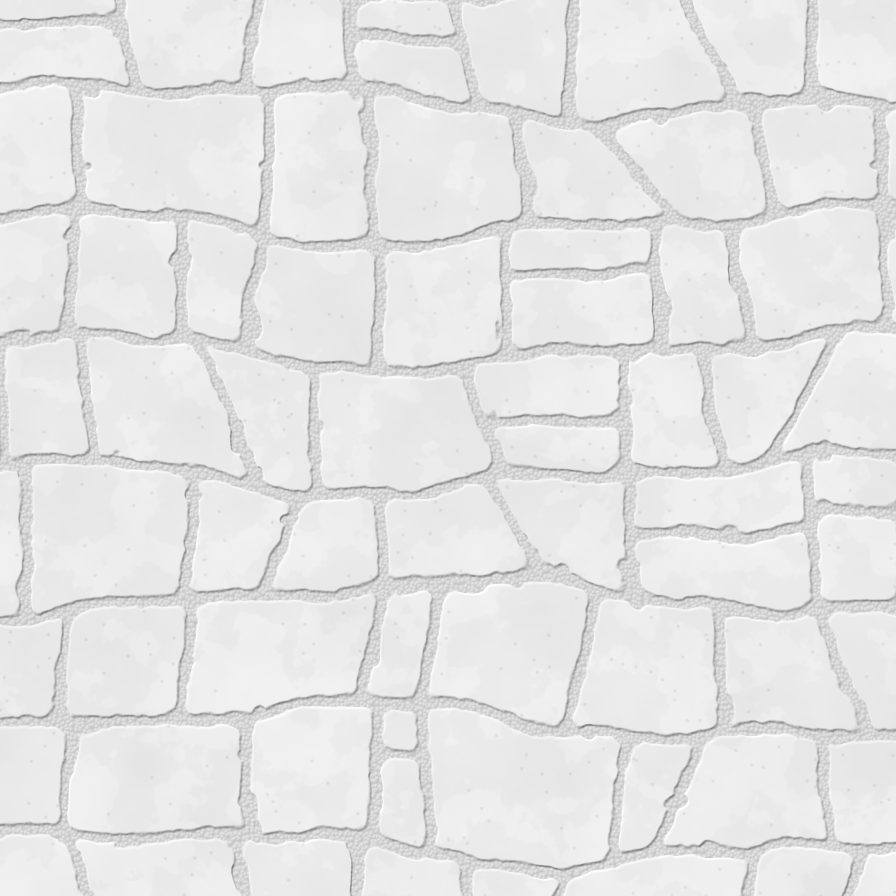
Reproduce this texture procedurally as a Shadertoy shader.

```glsl
#define ROWS 7.2
#define COLUMNS 7.3
#define JOINT_HALF_WIDTH 0.0062
#define CORNER_ROUNDING 0.013
#define LIGHT_STEP vec2(-0.0014, 0.0021)
#define GRAIN_SCALE 230.0
#define STONE_TONE 0.914
#define MORTAR_TONE 0.832
#define SHADOW_GAIN 0.30
#define HIGHLIGHT_GAIN 0.065

float hash(vec2 p) {
    vec3 q = fract(p.xyx * vec3(0.1031, 0.1030, 0.0973));
    q += dot(q, q.yzx + 33.33);
    return fract((q.x + q.y) * q.z);
}

float valueNoise(vec2 p) {
    vec2 cell = floor(p), f = fract(p);
    f = f * f * (3.0 - 2.0 * f);
    float bottom = mix(hash(cell), hash(cell + vec2(1, 0)), f.x);
    float top = mix(hash(cell + vec2(0, 1)), hash(cell + vec2(1, 1)), f.x);
    return mix(bottom, top, f.y);
}

float fbm(vec2 p) {
    float sum = 0.0, amplitude = 0.5;
    for (int i = 0; i < 5; i++) {
        sum += amplitude * valueNoise(p);
        p = mat2(1.6, 1.2, -1.2, 1.6) * p + 7.3;
        amplitude *= 0.56;
    }
    return sum / 1.07;
}

// Distance to the nearest scattered point, and that point's random value
vec2 cellular(vec2 p) {
    vec2 nearest = vec2(2.0, 0.0);
    for (int y = -1; y <= 1; y++)
    for (int x = -1; x <= 1; x++) {
        vec2 cell = floor(p) + vec2(x, y);
        vec2 point = cell + vec2(hash(cell), hash(cell + 51.7));
        float d = length(p - point);
        if (d < nearest.x) nearest = vec2(d, hash(cell + 93.1));
    }
    return nearest;
}

float smoothMin(float a, float b, float k) {
    float h = max(k - abs(a - b), 0.0) / k;
    return min(a, b) - h * h * k * 0.25;
}

// Wavy bed joint below the given row, in row units
float bedLine(float row, float x) {
    float phase = 6.283 * hash(vec2(row, 4.0));
    return row + 0.13 * sin(6.3 * x + phase) + 0.06 * sin(15.0 * x + 2.3 * phase)
               + 0.025 * sin(37.0 * x + 4.1 * phase);
}

// Positive inside a stone, negative in the mortar
float stoneDistance(vec2 p) {
    vec2 bend = vec2(valueNoise(p * 24.0), valueNoise(p * 24.0 + 40.0)) - 0.5;
    vec2 q = p + 0.008 * bend;

    // Courses
    float y = q.y * ROWS, row = floor(y);
    if (y < bedLine(row, q.x)) row -= 1.0;
    else if (y > bedLine(row + 1.0, q.x)) row += 1.0;
    float low = bedLine(row, q.x), high = bedLine(row + 1.0, q.x);
    float v = (y - low) / (high - low);
    float bed = min(y - low, high - y) / ROWS;

    // Leaning upright joints
    float u = q.x * COLUMNS + 17.0 * hash(vec2(row, 9.0));
    float upright = 1.0, leftJoint = -99.0;
    for (int k = -2; k <= 2; k++) {
        float joint = floor(u) + float(k);
        vec2 id = vec2(joint, row);
        float lean = 2.0 * hash(id + 23.0) - 1.0;
        lean = 0.12 * lean + 0.55 * lean * lean * lean;
        float side = u - joint - 0.5 - 0.68 * (hash(id) - 0.5) - lean * (v - 0.5);
        upright = min(upright, abs(side) / COLUMNS * inversesqrt(1.0 + lean * lean));
        if (side > 0.0) leftJoint = max(leftJoint, joint);
    }

    // A few stones are split across
    vec2 stone = vec2(leftJoint, row);
    if (hash(stone + 61.0) > 0.92) {
        float split = abs(v - 0.35 - 0.3 * hash(stone + 71.0)) * (high - low) / ROWS;
        bed = min(bed, split);
    }

    // Rough and chipped rims
    float d = smoothMin(bed, upright, CORNER_ROUNDING) - JOINT_HALF_WIDTH;
    d += 0.0034 * (valueNoise(p * 65.0) - 0.5) + 0.0022 * (valueNoise(p * 150.0) - 0.5);
    return d - 0.007 * smoothstep(0.76, 1.0, valueNoise(p * 38.0 + 11.0));
}

float rimHeight(float d) {
    return smoothstep(-0.002, 0.002, d);
}

void mainImage(out vec4 fragColor, in vec2 fragCoord) {
    vec2 p = fragCoord / iResolution.y + 3.0;
    float d = stoneDistance(p);
    float antialias = 0.8 / iResolution.y;

    // Stone face: ragged pale patches, soft clouds and small pits
    float clouds = fbm(p * 13.0);
    float patches = smoothstep(0.50, 0.57, fbm(p * 21.0 + 30.0) + 0.3 * (clouds - 0.5));
    float stoneTone = STONE_TONE + 0.018 * patches + 0.045 * (clouds - 0.5);
    vec2 pit = cellular(p * 62.0);
    stoneTone -= 0.055 * step(0.86, pit.y) * (1.0 - smoothstep(0.06, 0.17, pit.x));

    // Sandy mortar, embossed grain by grain
    float grain = cellular(p * GRAIN_SCALE).x;
    float litGrain = cellular((p + 0.7 * LIGHT_STEP) * GRAIN_SCALE).x;
    float mortarTone = MORTAR_TONE + 0.09 * (litGrain - grain) + 0.08 * (0.48 - grain);

    // Lit upper rims and dark lower rims
    float relief = rimHeight(d) - rimHeight(stoneDistance(p + LIGHT_STEP));
    float tone = mix(mortarTone, stoneTone, smoothstep(-antialias, antialias, d));
    tone += HIGHLIGHT_GAIN * max(relief, 0.0) - SHADOW_GAIN * max(-relief, 0.0);
    fragColor = vec4(vec3(clamp(tone, 0.0, 1.0)), 1.0);
}
```
